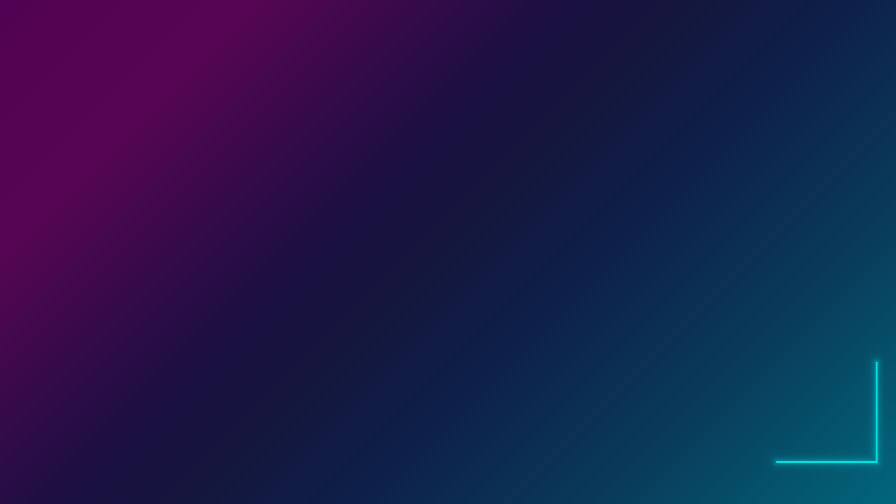
This background is drawn by a WebGL 1 fragment shader. Its source:

```glsl
precision highp float;
// A diagonal gradient runs from magenta at the upper left through indigo
// and navy to teal at the lower right. A thin glowing cyan bracket, made
// of two box distances, marks the lower right corner.

uniform vec2 u_resolution;

// Lengths are in units of the canvas height.
#define CORNER_INSET vec2(0.0385, 0.0833)
#define ARM_LENGTH 0.197
#define HALF_WIDTH 0.0021
#define GLOW_RADIUS 0.0055
#define GLOW_STRENGTH 0.38
#define NEON vec3(0.03, 0.87, 0.87)

const vec3 MAGENTA = vec3(0.320, 0.008, 0.320);
const vec3 PLUM    = vec3(0.333, 0.020, 0.325);
const vec3 INDIGO  = vec3(0.100, 0.060, 0.253);
const vec3 MIDNIGHT = vec3(0.078, 0.088, 0.240);
const vec3 NAVY    = vec3(0.054, 0.123, 0.285);
const vec3 OCEAN   = vec3(0.035, 0.225, 0.350);
const vec3 TEAL    = vec3(0.005, 0.400, 0.480);

// Blends towards the next colour between two gradient stops.
vec3 blendStop(vec3 base, vec3 next, float start, float end, float t) {
  return mix(base, next, clamp((t - start) / (end - start), 0.0, 1.0));
}

vec3 diagonalGradient(float t) {
  vec3 color = blendStop(MAGENTA, PLUM, 0.0, 0.185, t);
  color = blendStop(color, INDIGO, 0.185, 0.405, t);
  color = blendStop(color, MIDNIGHT, 0.405, 0.500, t);
  color = blendStop(color, NAVY, 0.500, 0.605, t);
  color = blendStop(color, OCEAN, 0.605, 0.780, t);
  return blendStop(color, TEAL, 0.780, 1.0, t);
}

float boxDistance(vec2 p, vec2 halfSize) {
  vec2 d = abs(p) - halfSize;
  return length(max(d, 0.0)) + min(max(d.x, d.y), 0.0);
}

// Two arms extend left and up from the corner at the origin.
float bracketDistance(vec2 p) {
  float halfArm = 0.5 * ARM_LENGTH;
  float across = boxDistance(p + vec2(halfArm, 0.0),
                             vec2(halfArm + HALF_WIDTH, HALF_WIDTH));
  float upright = boxDistance(p - vec2(0.0, halfArm),
                              vec2(HALF_WIDTH, halfArm + HALF_WIDTH));
  return min(across, upright);
}

void main() {
  vec2 p = gl_FragCoord.xy / u_resolution.y;
  float aspect = u_resolution.x / u_resolution.y;
  float pixel = 1.0 / u_resolution.y;

  // Background, measured from the upper left corner
  vec3 color = diagonalGradient((p.x + 1.0 - p.y) / (aspect + 1.0));

  // Corner bracket with its soft halo
  vec2 corner = vec2(aspect - CORNER_INSET.x, CORNER_INSET.y);
  float d = bracketDistance(p - corner);
  float halo = GLOW_STRENGTH * exp(-max(d, 0.0) / GLOW_RADIUS);
  float line = 1.0 - smoothstep(-0.5 * pixel, 0.5 * pixel, d);
  color = mix(color, NEON, max(halo, line));

  gl_FragColor = vec4(color, 1.0);
}
```
